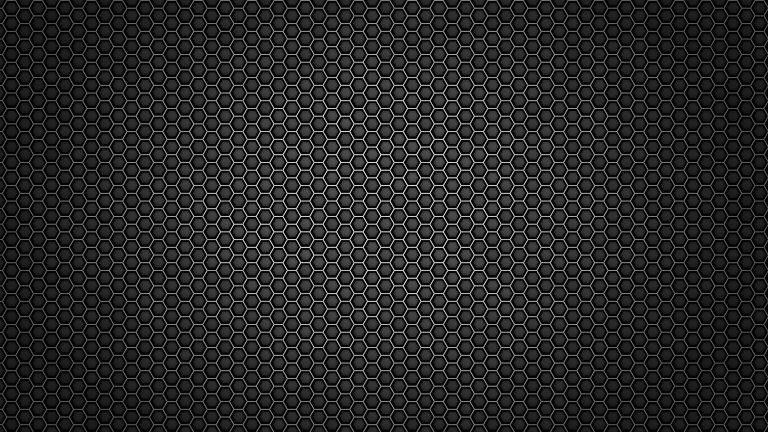
This pattern is drawn by a Shadertoy shader. Its source:

```glsl
// Dark metal honeycomb: thin bright hexagon rims around recessed grey plates, under a soft vignette.

const float ROWS = 28.0;                    // cells down the canvas
const vec2  ORIGIN = vec2(0.73, 0.47);      // centre of one cell, in cell pitches
const vec2  LATTICE = vec2(1.7320508, 1.0); // period of each of two interleaved grids
const float RIM_HALF_WIDTH = 0.036;
const float PLATE_APOTHEM = 0.325;
const float INSET_APOTHEM = 0.21;
const vec2  PLATE_SHIFT = vec2(0.025, 0.015);
const float PLATE_SOFTNESS = 0.035;
const float WEAR = 0.14;                    // brightness spread between cells
const vec3  WELL_COLOR = vec3(0.022);
const vec3  PLATE_COLOR = vec3(0.235);
const vec3  INSET_COLOR = vec3(0.285);
const vec3  RIM_COLOR = vec3(0.80);
const vec2  LIGHT_CENTRE = vec2(0.49, 0.53);
const vec2  LIGHT_STRETCH = vec2(1.75, 1.25);
const float EDGE_LIGHT = 0.40;

float hash(vec2 p) {
    return fract(sin(dot(p, vec2(127.1, 311.7))) * 43758.5);
}

// Distance from the centre in apothem units, for a flat-topped hexagon
float hexRadius(vec2 p) {
    p = abs(p);
    return max(p.y, dot(p, vec2(0.8660254, 0.5)));
}

// Offset from the nearest cell centre
vec2 hexCell(vec2 p) {
    vec2 a = mod(p + 0.5 * LATTICE, LATTICE) - 0.5 * LATTICE;
    vec2 b = mod(p, LATTICE) - 0.5 * LATTICE;
    return dot(a, a) < dot(b, b) ? a : b;
}

float fill(float radius, float apothem, float blur) {
    return 1.0 - smoothstep(apothem - blur, apothem + blur, radius);
}

void mainImage(out vec4 fragColor, in vec2 fragCoord) {
    vec2 uv = fragCoord / iResolution.xy;
    float pixel = ROWS / iResolution.y;
    vec2 p = fragCoord * pixel - ORIGIN;

    vec2 local = hexCell(p);
    vec2 cellId = floor((p - local) / (0.5 * LATTICE) + 0.5);
    float tone = 1.0 + WEAR * (hash(cellId) - 0.5);

    // Recessed plate with a lighter inset and a slanted sheen
    vec2 platePos = local - PLATE_SHIFT;
    float plateRadius = hexRadius(platePos);
    float blur = max(0.5 * pixel, PLATE_SOFTNESS);
    float sheen = 1.0 + 0.4 * dot(platePos, vec2(0.6, 0.8));
    vec3 plate = mix(PLATE_COLOR, INSET_COLOR, fill(plateRadius, INSET_APOTHEM, blur));
    vec3 color = mix(WELL_COLOR, plate * sheen * tone, fill(plateRadius, PLATE_APOTHEM, blur));

    // Rim shared by neighbouring cells
    float rimDistance = 0.5 - hexRadius(local);
    float rim = fill(rimDistance, RIM_HALF_WIDTH, 0.5 * pixel);
    color = mix(color, RIM_COLOR * tone, rim);

    // Light falls off towards the sides and corners
    vec2 away = (uv - LIGHT_CENTRE) * LIGHT_STRETCH;
    float light = mix(1.0, EDGE_LIGHT, smoothstep(0.1, 0.95, length(away)));
    fragColor = vec4(color * light, 1.0);
}
```
